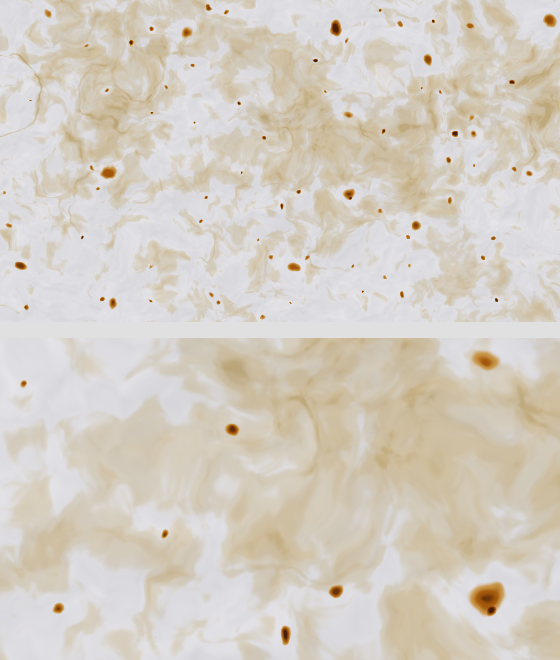
Top: the whole. Bottom: its middle third, enlarged.
Reproduce this texture procedurally as a Shadertoy shader.

```glsl
const vec3 FLOUR = vec3(0.870, 0.866, 0.882);
const vec3 CREAM = vec3(0.825, 0.792, 0.730);
const vec3 SAND  = vec3(0.800, 0.738, 0.625);
const vec3 STRAW = vec3(0.740, 0.655, 0.480);
const vec3 AMBER = vec3(0.780, 0.580, 0.270);
const vec3 RUST  = vec3(0.640, 0.340, 0.040);
const vec3 CHAR  = vec3(0.270, 0.110, 0.030);

float hash(vec2 p) {
    vec3 q = fract(p.xyx * vec3(0.1031, 0.1030, 0.0973));
    q += dot(q, q.yzx + 33.33);
    return fract((q.x + q.y) * q.z);
}

float noise(vec2 p) {
    vec2 i = floor(p), f = fract(p);
    f = f * f * (3.0 - 2.0 * f);
    return mix(mix(hash(i), hash(i + vec2(1, 0)), f.x),
               mix(hash(i + vec2(0, 1)), hash(i + vec2(1, 1)), f.x), f.y);
}

float fbm(vec2 p, int octaves) {
    float sum = 0.0, total = 0.0, amp = 0.5;
    for (int i = 0; i < octaves; i++) {
        sum += amp * noise(p);
        total += amp;
        amp *= 0.55;
        p = mat2(1.6, 1.2, -1.2, 1.6) * p + 17.3;
    }
    return sum / total;
}

// Thin line along the middle level of a noise field
float crease(vec2 p, float width) {
    return 1.0 - smoothstep(0.0, width, abs(noise(p) - 0.5));
}

// Scattered scorch marks: x = burn strength, y = pale blister around it
vec2 scorch(vec2 p, float cells, float density, float radius, float seed) {
    vec2 base = floor(p * cells), result = vec2(0.0);
    float ragged = fbm(p * 0.45 / radius + seed, 3) - 0.5;
    for (int y = -1; y <= 1; y++)
    for (int x = -1; x <= 1; x++) {
        vec2 id = base + vec2(x, y), key = id + seed;
        if (hash(key) > density) continue;
        vec2 jitter = vec2(hash(key + 31.7), hash(key + 57.1));
        vec2 q = p - (id + 0.1 + 0.8 * jitter) / cells;
        float angle = 6.283 * hash(key + 83.9);
        q = mat2(cos(angle), sin(angle), -sin(angle), cos(angle)) * q;
        q.y *= 1.0 + 0.7 * hash(key + 12.4);
        float size = radius * mix(0.6, 1.25, hash(key + 5.3));
        float d = length(q) / size + 1.7 * ragged;
        float strength = mix(0.4, 1.0, hash(key + 71.2));
        float burn = strength * (1.0 - smoothstep(0.1, 1.25, d));
        float blister = 1.0 - smoothstep(1.5, 2.9, d);
        result = max(result, vec2(burn, blister));
    }
    return result;
}

vec3 doughColour(float t) {
    vec3 c = mix(FLOUR, CREAM, smoothstep(0.0, 0.34, t));
    c = mix(c, SAND, smoothstep(0.34, 0.67, t));
    return mix(c, STRAW, smoothstep(0.67, 1.05, t));
}

vec3 burnColour(vec3 dough, float burn) {
    vec3 c = mix(dough, AMBER, smoothstep(0.03, 0.28, burn));
    c = mix(c, RUST, smoothstep(0.25, 0.55, burn));
    return mix(c, CHAR, smoothstep(0.55, 0.92, burn));
}

void mainImage(out vec4 fragColor, in vec2 fragCoord) {
    vec2 p = fragCoord / iResolution.y;
    vec2 warp = vec2(fbm(p * 7.0, 4), fbm(p * 7.0 + 41.0, 4)) - 0.5;
    vec2 w = p + 0.16 * warp;

    // Tan patches, fine mottling and wrinkles between the lumps
    float patches = fbm(w * 3.2 + 8.0, 4) - 0.5;
    float grain = fbm(p * 24.0 + 3.0 * warp, 4) - 0.5;
    float wrinkles = crease(w * 13.0, 0.13) * noise(p * 6.0 + 9.0);
    float tan_ = 0.13 + 1.6 * patches + 1.75 * grain + 0.38 * wrinkles;

    // Bare diagonal strip
    float across = (w.x + w.y - 1.6) * 0.707 + 0.25 * warp.x;
    float strip = exp(-pow(across / 0.075, 2.0)) * smoothstep(0.2, 0.6, noise(p * 3.5 + 2.0) + 0.15);
    tan_ = mix(tan_, 0.62 + 1.1 * grain, 0.7 * strip);

    // Sparse long cracks
    float cracked = smoothstep(0.5, 0.7, noise(p * 2.3 + 27.0));
    float cracks = cracked * crease(w * 2.8 + 14.0, 0.014);
    tan_ += 0.6 * cracks;

    // Large and small scorch marks
    vec2 large = scorch(p, 4.0, 0.65, 0.019, 11.0);
    vec2 small = scorch(p, 9.0, 0.45, 0.0085, 47.0);
    tan_ -= 0.45 * large.y + 0.15 * small.y;

    // Soft relief lit from above
    vec2 light = vec2(-0.006, 0.012);
    float relief = fbm(w * 15.0, 4) - fbm((w + light) * 15.0, 4);
    vec3 colour = doughColour(tan_) * (1.0 + 0.13 * relief + 0.06 * grain);
    colour = burnColour(colour, max(large.x, small.x));
    fragColor = vec4(clamp(colour, 0.0, 1.0), 1.0);
}
```
